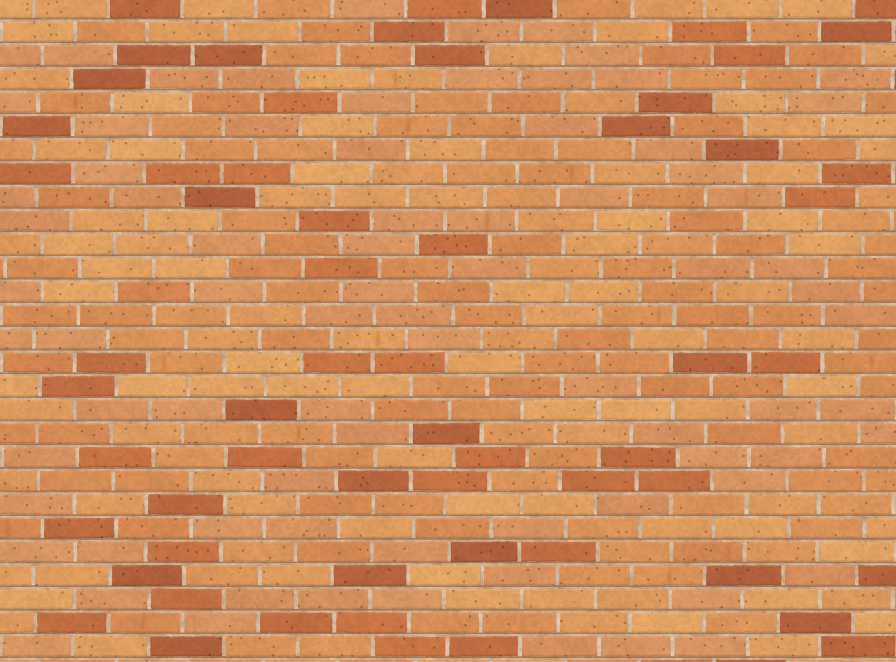
Give the GLSL for this texture, as a WebGL 2 fragment shader.

```glsl
#version 300 es
precision highp float;
// Running-bond wall of orange bricks with pale, uneven mortar.
uniform vec2 u_resolution;
out vec4 fragColor;

const vec2 WALL = vec2(12.0, 28.0);  // bricks across, courses down
const float ASPECT = 3.16;           // brick pitch in course heights

float hash(vec2 p) {
  vec3 q = fract(p.xyx * vec3(0.1031, 0.1030, 0.0973));
  q += dot(q, q.yzx + 33.33);
  return fract((q.x + q.y) * q.z);
}

// Cellular noise: distance to the nearest point, and that cell's random value.
vec2 cellular(vec2 p) {
  vec2 cell = floor(p), best = vec2(9.0, 0.0);
  for (int j = -1; j <= 1; j++)
    for (int i = -1; i <= 1; i++) {
      vec2 c = cell + vec2(i, j);
      vec2 point = c + 0.15 + 0.7 * vec2(hash(c + 7.1), hash(c + 53.7));
      float d = distance(p, point);
      if (d < best.x) best = vec2(d, hash(c + 91.3));
    }
  return best;
}

// Layered sines, roughly -1 to 1.
float ripple(vec2 p) {
  return 0.5 * sin(p.x * 2.3 + 1.7 * sin(p.y * 1.9))
       + 0.3 * sin(p.y * 5.1 + 2.1 * sin(p.x * 3.7))
       + 0.2 * sin(p.x * 9.7 - p.y * 7.3);
}

// Position of a vertical joint, slightly irregular.
float jointAt(float k, float row) {
  return k + 0.07 * (hash(vec2(k + 20.0, row + 3.0)) - 0.5);
}

float roundedBox(vec2 p, vec2 halfSize, float radius) {
  vec2 d = abs(p) - halfSize + radius;
  return length(max(d, 0.0)) + min(max(d.x, d.y), 0.0) - radius;
}

vec3 brickColor(vec2 id) {
  float tone = hash(id + 11.0), kind = hash(id + 37.0);
  vec3 clay = mix(vec3(0.82, 0.52, 0.315), vec3(0.885, 0.645, 0.395), tone);
  vec3 rosy = vec3(0.83, 0.565, 0.385);
  vec3 burnt = mix(vec3(0.68, 0.37, 0.235), vec3(0.79, 0.46, 0.27), tone);
  clay = mix(clay, rosy, 0.7 * step(0.62, kind));
  return mix(clay, burnt, step(0.85, kind));
}

void main() {
  vec2 uv = gl_FragCoord.xy / u_resolution;
  float pixel = WALL.y / u_resolution.y;

  // Courses count downward; every other one shifts by half a brick.
  float y = (1.0 - uv.y) * WALL.y + 0.16;
  float row = floor(y);
  float slide = 0.5 * mod(row + 1.0, 2.0) + 0.12 * (hash(vec2(row, 5.0)) - 0.5);
  float x = uv.x * WALL.x - slide;
  float k = floor(x);
  if (x < jointAt(k, row)) k -= 1.0;
  else if (x > jointAt(k + 1.0, row)) k += 1.0;
  float left = jointAt(k, row), right = jointAt(k + 1.0, row);
  vec2 id = vec2(k + 20.0, row);

  // Brick outline in course heights, with worn edges.
  vec2 wall = vec2(uv.x * WALL.x * ASPECT, y);
  vec2 local = vec2((x - 0.5 * (left + right)) * ASPECT, y - row - 0.5);
  float tilt = 0.022 * (hash(id + 71.0) - 0.5) * local.x;
  vec2 halfSize = vec2(0.5 * (right - left) * ASPECT - 0.075, 0.44);
  halfSize -= 0.025 * vec2(hash(id + 5.0), hash(id + 17.0));
  float edge = roundedBox(local + vec2(0.0, tilt), halfSize, 0.05);
  edge += 0.014 * ripple(wall * 2.7);
  float face = 1.0 - smoothstep(-0.6 * pixel, 0.6 * pixel, edge);

  // Fired clay: drifting tone, fine grain, a few pits and rust smudges.
  vec2 grain = cellular(wall * 7.0);
  vec2 pits = cellular(wall * 2.2 + 40.0);
  vec3 brick = brickColor(id);
  brick *= 1.0 + 0.025 * ripple(wall * 0.9 + id) + 0.055 * (grain.y - 0.5);
  float pit = 1.0 - smoothstep(0.07, 0.07 + 2.2 * pixel, pits.x);
  brick *= 1.0 - 0.22 * pit * step(0.72, pits.y);
  float smudgeX = (hash(id + 83.0) - 0.5) * 2.0;
  float smudge = exp(-pow((local.x - smudgeX) / 0.09, 2.0) - 7.0 * local.y * local.y);
  brick = mix(brick, vec3(0.72, 0.40, 0.21), 0.4 * smudge * step(0.93, hash(id + 29.0)));

  // Soft light on the upper arris, shade along the lower one.
  float rim = smoothstep(-0.12, 0.0, edge);
  brick += 0.035 * rim * smoothstep(0.15, 0.42, -local.y);
  brick *= 1.0 - 0.15 * rim * smoothstep(0.2, 0.43, local.y);

  // Mortar: pale and tan patches, darker just below each brick.
  float patchy = 0.5 + 0.5 * ripple(wall * vec2(0.8, 1.3) + 3.0);
  float bed = step(halfSize.y - 0.03, abs(local.y));
  float pale = clamp(0.25 + 0.55 * patchy + 0.3 * (grain.y - 0.5) + 0.2 * (1.0 - bed), 0.0, 1.0);
  vec3 mortar = mix(vec3(0.71, 0.53, 0.38), vec3(0.88, 0.78, 0.68), pale);
  float shade = smoothstep(0.39, 0.44, local.y) * (1.0 - smoothstep(0.47, 0.5, local.y));
  float sideShade = smoothstep(0.05, 0.0, abs(edge)) * step(halfSize.x - 0.02, local.x);
  mortar = mix(mortar, vec3(0.55, 0.36, 0.24), 0.6 * shade + 0.25 * sideShade);

  fragColor = vec4(mix(mortar, brick, face), 1.0);
}
```
